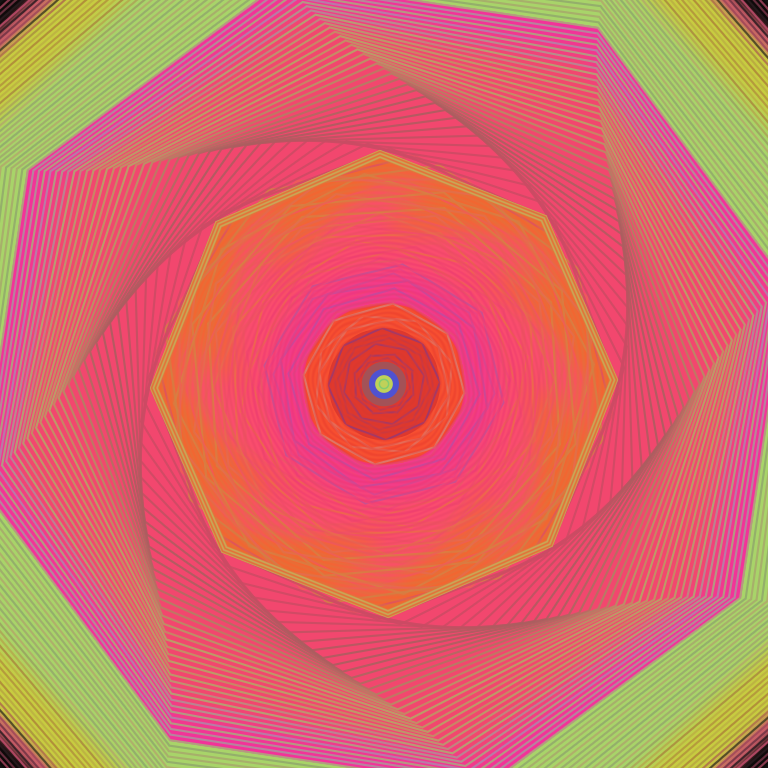
Write a Shadertoy shader that draws this background.

```glsl
#define RING_COUNT 114
#define RING_START 0.034
#define RING_STEP 0.0065
#define LINE_HALF_WIDTH 0.0014
#define LINE_OPACITY 0.85
#define OUTER_RADIUS 0.542
#define INNER_RADIUS 0.305
#define TWIST 0.01047
#define REST_ANGLE 0.3665

const float PI = 3.14159265;
const vec3 LEAF = vec3(0.66, 0.83, 0.41);
const vec3 OLIVE = vec3(0.74, 0.70, 0.26);
const vec3 MOSS = vec3(0.70, 0.66, 0.40);
const vec3 ROSE = vec3(0.95, 0.28, 0.43);
const vec3 MAGENTA = vec3(0.95, 0.20, 0.60);
const vec3 LAVENDER = vec3(0.68, 0.53, 0.66);
const vec3 VIOLET = vec3(0.72, 0.30, 0.64);
const vec3 ORANGE = vec3(0.95, 0.40, 0.19);
const vec3 SCARLET = vec3(0.97, 0.31, 0.19);
const vec3 CRIMSON = vec3(0.86, 0.22, 0.18);

// Circumradius of the octagon through a polar point, with a vertex at turn
float octagonRadius(float r, float theta, float turn) {
    float sector = mod(theta - turn, PI / 4.0) - PI / 8.0;
    return r * cos(sector) / cos(PI / 8.0);
}

// Rings twist faster towards the centre
float ringTurn(float radius) {
    return REST_ANGLE - TWIST / pow(radius, 4.0);
}

// Antialiased coverage of the region where d is negative
float cover(float d, float pixel) {
    return clamp(0.5 - d / pixel, 0.0, 1.0);
}

vec3 cornerColor(float ring) {
    vec3 c = mix(LEAF, vec3(0.78, 0.80, 0.25), smoothstep(0.62, 0.67, ring));
    c = mix(c, vec3(0.78, 0.36, 0.40), smoothstep(0.70, 0.725, ring));
    return mix(c, vec3(0.06, 0.04, 0.04), smoothstep(0.725, 0.745, ring));
}

vec3 swirlColor(float ring) {
    return mix(ROSE, MAGENTA, smoothstep(0.47, 0.535, ring));
}

vec3 coreColor(float r, float theta, float ring) {
    float pinwheel = sin(8.0 * theta + 45.0 * r);
    float heat = smoothstep(0.18, 0.30, ring + 0.03 * pinwheel);
    vec3 c = mix(vec3(0.98, 0.30, 0.43), ORANGE, heat);
    return mix(vec3(0.95, 0.23, 0.54), c, smoothstep(0.125, 0.165, r));
}

// Each zone weaves two thread colours, chosen by stripe
vec3 lineColor(float radius, float stripe) {
    vec3 c = mix(CRIMSON, vec3(0.58, 0.22, 0.46), stripe);
    c = mix(c, mix(SCARLET, vec3(0.85, 0.50, 0.45), stripe), smoothstep(0.073, 0.08, radius));
    c = mix(c, mix(vec3(0.96, 0.25, 0.48), VIOLET, stripe), smoothstep(0.105, 0.115, radius));
    c = mix(c, mix(ROSE, vec3(0.93, 0.42, 0.28), stripe), smoothstep(0.15, 0.18, radius));
    c = mix(c, mix(vec3(0.96, 0.33, 0.36), vec3(0.82, 0.53, 0.25), stripe),
            smoothstep(0.20, 0.26, radius));
    c = mix(c, vec3(0.80, 0.29, 0.39), smoothstep(0.29, 0.31, radius));
    c = mix(c, vec3(0.66, 0.37, 0.37), smoothstep(0.33, 0.37, radius));
    c = mix(c, mix(MOSS, vec3(0.80, 0.50, 0.38), 0.6 * stripe), smoothstep(0.37, 0.44, radius));
    c = mix(c, mix(vec3(0.66, 0.68, 0.48), LAVENDER, stripe), smoothstep(0.46, 0.51, radius));
    c = mix(c, mix(vec3(0.70, 0.66, 0.42), vec3(0.56, 0.66, 0.42), stripe),
            step(OUTER_RADIUS, radius));
    c = mix(c, mix(OLIVE, vec3(0.68, 0.52, 0.22), stripe), smoothstep(0.62, 0.66, radius));
    return mix(c, mix(vec3(0.08), vec3(0.75, 0.30, 0.42), stripe),
               smoothstep(0.69, 0.72, radius));
}

void mainImage(out vec4 fragColor, in vec2 fragCoord) {
    float side = min(iResolution.x, iResolution.y);
    float pixel = 1.0 / side;
    vec2 p = (fragCoord - 0.5 * iResolution.xy) / side;
    float r = length(p);
    float theta = r > 0.0 ? atan(p.y, p.x) : 0.0;

    // Broad colour zones
    float cornerRing = octagonRadius(r, theta, PI / 8.0);
    float outerRing = octagonRadius(r, theta, ringTurn(OUTER_RADIUS));
    float innerRing = octagonRadius(r, theta, 0.0175);
    vec3 color = cornerColor(cornerRing);
    color = mix(color, swirlColor(outerRing), cover(outerRing - OUTER_RADIUS, pixel));
    color = mix(color, coreColor(r, theta, innerRing),
                cover(innerRing - INNER_RADIUS, pixel));
    color = mix(color, SCARLET, cover(r - 0.105, pixel));
    color = mix(color, CRIMSON, cover(r - 0.073, pixel));

    // Twisted octagon outlines, whose crossings weave the moire
    for (int i = 0; i < RING_COUNT; i++) {
        float index = float(i);
        float radius = RING_START + RING_STEP * index;
        float ring = octagonRadius(r, theta, ringTurn(radius));
        float d = abs(ring - radius) * cos(PI / 8.0);
        float stripe = 0.5 + 0.5 * sin(index * 2.4);
        color = mix(color, lineColor(radius, stripe),
                    LINE_OPACITY * cover(d - LINE_HALF_WIDTH, pixel));
    }

    // Fine circular threads of the core
    float thread = 0.5 + 0.5 * cos(2.0 * PI * r / RING_STEP + 2.0 * sin(8.0 * theta + 60.0 * r));
    float weave = thread * cover(innerRing - INNER_RADIUS, pixel);
    vec3 threadColor = mix(vec3(0.93, 0.20, 0.45), vec3(0.86, 0.46, 0.24),
                           smoothstep(0.17, 0.27, innerRing));
    threadColor = mix(vec3(0.90, 0.22, 0.17), threadColor, smoothstep(0.10, 0.11, r));
    color = mix(color, threadColor, 0.45 * weave);

    // Striped rim of the inner octagon
    float rim = cover(abs(innerRing - INNER_RADIUS + 0.006) - 0.006, pixel);
    float rimStripe = 0.5 + 0.5 * cos((INNER_RADIUS - innerRing) * 2.0 * PI / 0.0048);
    color = mix(color, mix(vec3(0.88, 0.46, 0.22), vec3(0.76, 0.70, 0.36), rimStripe), 0.85 * rim);

    // Central eye
    color = mix(color, vec3(0.64, 0.32, 0.34), cover(r - 0.029, pixel));
    color = mix(color, vec3(0.31, 0.32, 0.82), cover(r - 0.0195, pixel));
    color = mix(color, vec3(0.75, 0.82, 0.35), cover(r - 0.0115, pixel));
    color = mix(color, vec3(0.45, 0.80, 0.45), 0.8 * cover(abs(r - 0.006) - 0.001, pixel));
    fragColor = vec4(color, 1.0);
}
```
